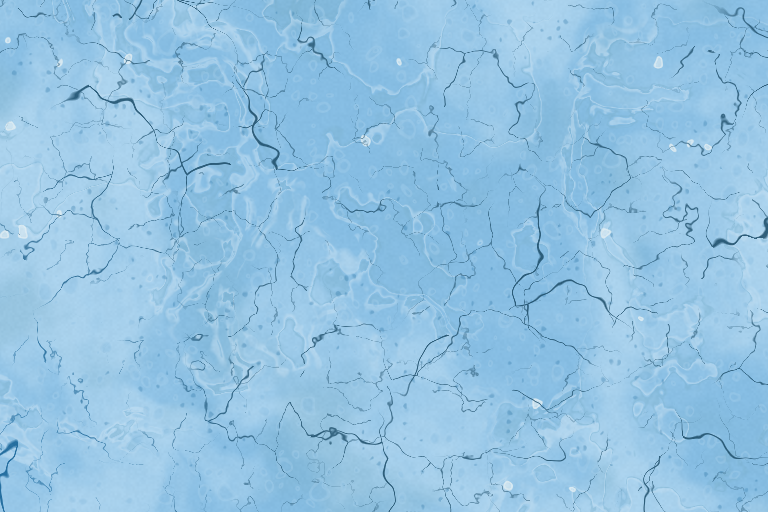
Reproduce this texture procedurally as a Shadertoy shader.

```glsl
const vec3 DEEP_BLUE = vec3(0.525, 0.74, 0.888);
const vec3 PALE_BLUE = vec3(0.67, 0.826, 0.93);
const vec3 TEAL_STAIN = vec3(0.48, 0.69, 0.80);
const vec3 MILKY = vec3(0.76, 0.87, 0.945);
const vec3 CHALK = vec3(0.88, 0.93, 0.95);
const vec3 CRACK_DARK = vec3(0.13, 0.32, 0.43);
const vec3 CRACK_BLUE = vec3(0.10, 0.40, 0.60);

// Crack layers: cells per canvas height, share of edges kept, half width
const vec3 MAIN_CRACKS = vec3(3.4, 0.55, 0.0021);
const vec3 BRANCH_CRACKS = vec3(7.5, 0.60, 0.0013);
const vec3 HAIR_CRACKS = vec3(14.0, 0.50, 0.0008);
const float GRAIN = 0.022;

float hash(vec2 p) {
    return fract(sin(dot(p, vec2(127.1, 311.7))) * 43758.5453);
}

vec2 hash2(vec2 p) {
    return vec2(hash(p), hash(p + 37.3));
}

float noise(vec2 p) {
    vec2 i = floor(p), f = fract(p);
    f = f * f * (3.0 - 2.0 * f);
    return mix(mix(hash(i), hash(i + vec2(1, 0)), f.x),
               mix(hash(i + vec2(0, 1)), hash(i + vec2(1, 1)), f.x), f.y);
}

float fbm(vec2 p) {
    float sum = 0.0, amp = 0.5;
    for (int i = 0; i < 5; i++) {
        sum += amp * noise(p);
        p = mat2(1.6, 1.2, -1.2, 1.6) * p + 7.7;
        amp *= 0.5;
    }
    return sum / 0.97;
}

vec2 noise2(vec2 p) {
    return vec2(noise(p), noise(p + 51.7)) - 0.5;
}

// Coverage of a thin line, filtered over one pixel
float line(float dist, float halfWidth, float px) {
    return clamp(halfWidth + 0.5 * px - dist, 0.0, min(2.0 * halfWidth, px)) / px;
}

// Jagged Voronoi edges, some dropped and all tapering
float cracks(vec2 uv, vec3 layer, float px) {
    vec2 p = uv * layer.x + layer.x * 3.1;
    float taper = smoothstep(0.22, 0.62, noise(p * 1.4 + 9.0));
    p += 0.5 * noise2(p * 1.7) + 0.17 * noise2(p * 5.0) + 0.07 * noise2(p * 13.0);
    vec2 cell = floor(p), f = fract(p), home = vec2(0), toHome = vec2(0);
    float nearest = 9.0;
    for (int j = -1; j <= 1; j++)
    for (int i = -1; i <= 1; i++) {
        vec2 g = vec2(i, j), r = g + hash2(cell + g) - f;
        float d = dot(r, r);
        if (d < nearest) { nearest = d; home = g; toHome = r; }
    }
    float edge = 9.0;
    vec2 other = vec2(0);
    for (int j = -2; j <= 2; j++)
    for (int i = -2; i <= 2; i++) {
        vec2 g = home + vec2(i, j), r = g + hash2(cell + g) - f;
        if (i == 0 && j == 0) continue;
        float d = dot(0.5 * (toHome + r), normalize(r - toHome));
        if (d < edge) { edge = d; other = g; }
    }
    float pick = hash(2.0 * cell + home + other + 0.37);
    float kept = step(pick, layer.y);
    float width = layer.z * taper * mix(1.2, 0.5, pick / layer.y);
    return kept * line(edge / layer.x, width, px);
}

// Scattered discs: x = rim, y = fill
vec2 bubbles(vec2 uv, float scale, float share, float px) {
    vec2 p = uv * scale + 0.3 * noise2(uv * scale * 2.0);
    vec2 cell = floor(p);
    float radius = mix(0.08, 0.26, hash(cell + 4.1));
    vec2 center = 0.3 + 0.4 * hash2(cell + 8.3);
    float d = length((fract(p) - center) * vec2(1.0, 0.85)) - radius;
    float soft = px * scale;
    float on = step(hash(cell + 1.9), share);
    float rim = 1.0 - smoothstep(0.02, 0.04 + soft, abs(d));
    return on * vec2(rim, 1.0 - smoothstep(-soft, soft, d));
}

void mainImage(out vec4 fragColor, in vec2 fragCoord) {
    float px = 1.0 / iResolution.y;
    vec2 uv = fragCoord * px;
    float aspect = iResolution.x * px;

    // Cloudy paint, paler towards the sides
    vec2 flow = vec2(fbm(uv * 3.0), fbm(uv * 3.0 + 23.0));
    float side = abs(uv.x / aspect - 0.5) * 2.0;
    float tone = fbm(uv * 4.0 + 2.5 * flow) + 0.10 * (side - 0.5);
    tone += 0.14 * (fbm(uv * 22.0 + 4.0 * flow) - 0.5);
    vec3 color = mix(DEEP_BLUE, PALE_BLUE, smoothstep(0.27, 0.77, tone));
    float stain = smoothstep(0.56, 0.80, fbm(uv * 5.0 + 61.0));
    color = mix(color, TEAL_STAIN, 0.40 * stain);

    // Marbled folds: a milky ridge beside a teal shadow
    float fold = fbm(uv * 3.5 + 5.0 * flow + 14.0) - 0.5;
    float marbled = smoothstep(0.42, 0.68, noise(uv * 2.6 + 5.0) + 0.25 * (side - 0.4));
    float ridge = smoothstep(0.0, 0.012, fold) * (1.0 - smoothstep(0.012, 0.05, fold));
    float shade = smoothstep(-0.035, -0.008, fold) * (1.0 - smoothstep(-0.008, 0.0, fold));
    color = mix(color, MILKY, 0.55 * ridge * marbled);
    color = mix(color, TEAL_STAIN, 0.40 * shade * marbled);

    // Faint dried bubbles, dark pinholes and chalky chips
    vec2 large = bubbles(uv, 17.0, 0.35, px);
    vec2 small = bubbles(uv + 3.7, 34.0, 0.28, px);
    color = mix(color, DEEP_BLUE * 0.98, 0.32 * max(large.y, small.y));
    color = mix(color, PALE_BLUE, 0.30 * max(large.x, small.x));
    float pinhole = bubbles(uv + 9.1, 60.0, 0.10, px).y;
    color = mix(color, CRACK_BLUE, 0.28 * pinhole * step(0.45, noise(uv * 5.0)));
    float chipShare = 0.008 + 0.10 * smoothstep(0.16, 0.0, uv.x) * step(0.5, noise(uv * 6.0));
    vec2 chip = bubbles(uv + 6.3, 30.0, chipShare, px);
    color = mix(color, CHALK, max(0.85 * chip.x, 0.6 * chip.y));

    // Crack network, bluer at the lower left
    float crack = cracks(uv, MAIN_CRACKS, px);
    crack = max(crack, 0.9 * cracks(uv, BRANCH_CRACKS, px));
    crack = max(crack, 0.75 * cracks(uv, HAIR_CRACKS, px));
    float blueness = 1.0 - smoothstep(0.1, 0.6, length(uv * vec2(1.0, 0.6)));
    color = mix(color, mix(CRACK_DARK, CRACK_BLUE, blueness), 0.9 * crack);

    color += GRAIN * (noise(uv * 230.0) - 0.5);
    fragColor = vec4(color, 1.0);
}
```
